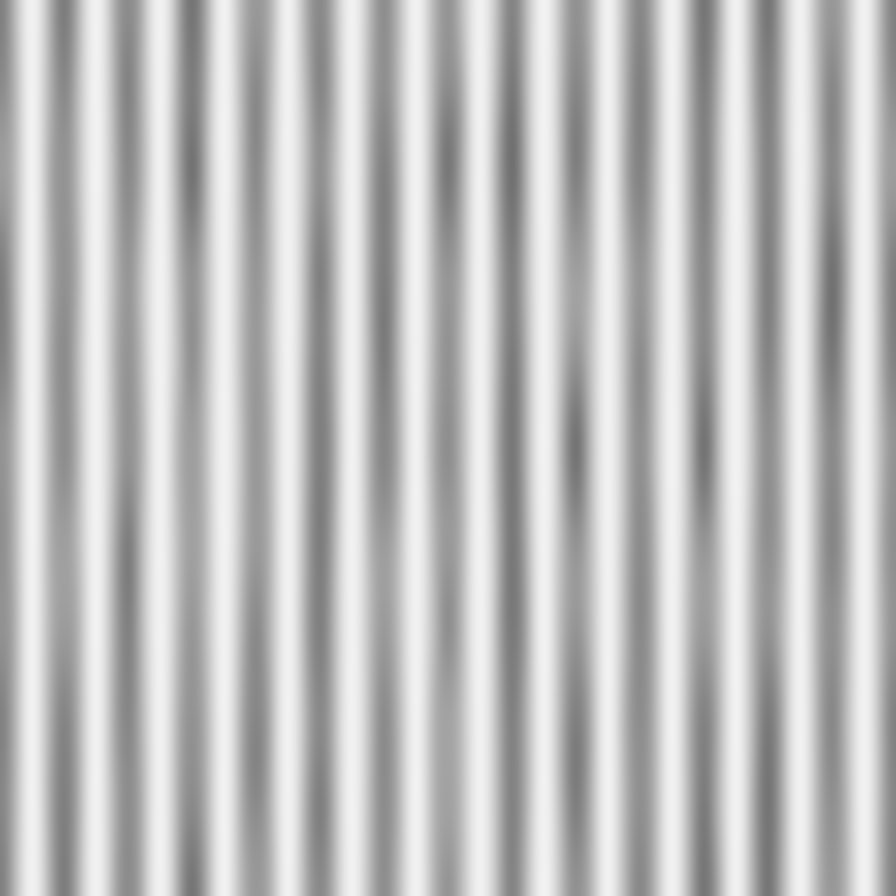
This texture is drawn by a Shadertoy shader. Its source:

```glsl
// Vertical corrugated ridges: fourteen soft pale bands with grey grooves between.
// A cosine profile shapes each ridge; wrapping noise, stretched along the
// grooves, varies their depth while the crests stay clean.

const float TAU = 6.2831853;
const float RIDGES = 14.0;
const vec3 CREST = vec3(0.945);
const vec3 GROOVE_DARK = vec3(0.43);
const vec3 GROOVE_LIGHT = vec3(0.655);

float hash(vec2 p) {
    return fract(sin(dot(p, vec2(127.1, 311.7))) * 43758.5453);
}

// Value noise that repeats after a whole number of cells
float wrapNoise(vec2 uv, vec2 cells, float seed) {
    vec2 p = uv * cells;
    vec2 cell = floor(p);
    vec2 f = fract(p);
    f = f * f * (3.0 - 2.0 * f);
    vec2 a = mod(cell, cells);
    vec2 b = mod(cell + 1.0, cells);
    float low = mix(hash(a + seed), hash(vec2(b.x, a.y) + seed), f.x);
    float high = mix(hash(vec2(a.x, b.y) + seed), hash(b + seed), f.x);
    return mix(low, high, f.y);
}

// One at each crest, zero at the bottom of each groove
float ridgeProfile(float x, float count) {
    return 0.5 - 0.5 * cos(TAU * x * count);
}

// Broad streaks along the grooves with a little finer variation
float grooveWear(vec2 uv) {
    float broad = wrapNoise(uv, vec2(RIDGES * 2.0, 6.0), 3.0);
    float fine = wrapNoise(uv, vec2(RIDGES * 4.0, 10.0), 17.0);
    return mix(broad, fine, 0.25);
}

void mainImage(out vec4 fragColor, in vec2 fragCoord) {
    vec2 uv = fragCoord / iResolution.xy;
    vec3 groove = mix(GROOVE_DARK, GROOVE_LIGHT, grooveWear(uv));
    vec3 color = mix(groove, CREST, ridgeProfile(uv.x, RIDGES));
    fragColor = vec4(color, 1.0);
}
```
